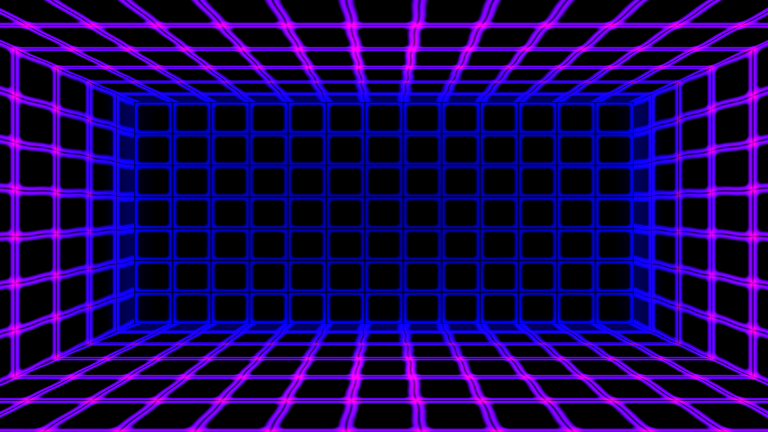
Give the GLSL for this background, as a Shadertoy shader.

```glsl
// Glow around rounded grid cells: x = tube brightness, y = crossing strength
vec2 gridGlow(vec2 g, vec2 pixel, float width) {
    vec2 fromCentre = abs(fract(g) - 0.5);
    vec2 toLine = 0.5 - fromCentre;
    float soft = 0.3 * min(max(pixel.x, pixel.y), 0.25);
    float cell = length(max(fromCentre - 0.3, 0.0)) - 0.2;
    float tube = smoothstep(-width - soft, -0.04, cell);

    // Dark seam between the paired tubes, fading where cells are tiny
    vec2 seam = smoothstep(vec2(0.0), 0.035 + 0.4 * pixel, toLine);
    seam = mix(seam, vec2(1.0), clamp(pixel * 3.0, 0.0, 0.8));
    float crossing = exp(-dot(toLine, toLine) * 110.0);
    return vec2(tube * mix(0.25, 1.0, seam.x * seam.y), crossing);
}

void mainImage(out vec4 fragColor, in vec2 fragCoord) {
    vec2 p = (fragCoord - iResolution.xy * vec2(0.5, 0.507)) / iResolution.y;
    vec2 reach = abs(p) / vec2(2.25, 1.0);
    float backSize = 0.257;
    float extent = max(reach.x, reach.y);
    float size = max(extent, backSize);
    bool isBack = extent < backSize;
    bool isSide = reach.x > reach.y;

    // Room coordinates: 13 columns, 7 rows, evenly spaced depth rings
    vec2 across = p / size * vec2(6.5 / 2.25, 3.5) + 0.5;
    float depth = (1.0 / size - 2.635) / 0.332;
    vec2 cellSize = size * vec2(2.25 / 6.5, 1.0 / 3.5);
    vec2 g = across;
    if (!isBack) {
        float ripple = 0.015 * sin(6.2832 * depth);
        float ringSize = size * size * 0.332;
        if (isSide) {
            g = vec2(depth, across.y + ripple);
            cellSize.x = ringSize * 2.25;
        } else {
            g = vec2(across.x + ripple, depth);
            cellSize.y = ringSize;
        }
    }

    // Blue in the distance, violet up close
    float near = smoothstep(0.25, 0.37, size);
    float tubeWidth = isBack ? 0.135 : mix(0.19, 0.125, near);
    vec2 glow = gridGlow(g, 1.0 / (iResolution.y * cellSize), tubeWidth);
    vec3 tint = mix(vec3(0.04, 0.0, 1.0), vec3(0.5, 0.0, 1.2), near);
    if (isBack) {
        float edge = extent / backSize;
        tint = vec3(0.0, 0.0, mix(0.68, 0.95, edge * edge));
    } else {
        tint *= 1.15;
    }
    vec3 colour = tint * glow.x;

    // Blue haze where the walls meet the back
    float haze = smoothstep(0.03, 0.0, abs(extent - backSize - 0.004));
    colour.b += 0.35 * haze * (isBack ? 0.3 : 1.0);

    // Magenta crossings, and warm lanes along the middle of floor and ceiling
    if (!isBack) {
        colour += vec3(0.7, 0.0, 0.4) * glow.y * smoothstep(0.26, 0.33, size);
        if (!isSide) {
            float lane = exp(-pow(abs(across.x - 0.5) * 0.6, 2.0));
            float line = smoothstep(0.1, 0.02, 0.5 - abs(fract(g.x) - 0.5));
            float fade = near * smoothstep(0.5, 0.36, size);
            colour += vec3(0.4, 0.0, 0.25) * lane * line * fade;
        }
    }
    fragColor = vec4(min(colour, 1.0), 1.0);
}
```
